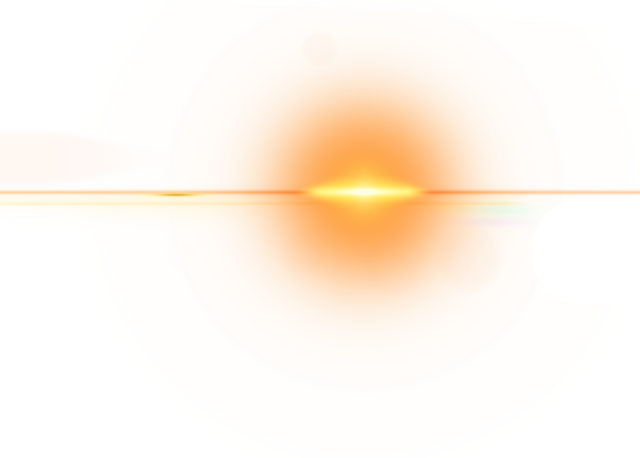
Write a Shadertoy shader that draws this background.

```glsl
// Warm lens flare on white: round orange glow, yellow core, thin streaks and pale ghosts.

// All lengths are in canvas heights; places are relative to the flare centre.
const vec2 FLARE_CENTRE = vec2(0.0965, 0.081);
const float GLOW_RADIUS = 0.154;
const float DISC_RADIUS = 0.427;
const float OUTER_RADIUS = 0.59;
const float LOWER_STREAK_Y = -0.0255;

// Absorbed light: what each part takes away from white.
const vec3 GLOW_ABSORB = vec3(0.0, 0.42, 0.86);
const vec3 STREAK_ABSORB = vec3(0.0, 0.22, 0.42);
const vec3 YELLOW_ABSORB = vec3(0.0, 0.05, 0.20);
const vec3 PEACH_ABSORB = vec3(0.002, 0.035, 0.055);
const vec3 HAZE_ABSORB = vec3(0.001, 0.007, 0.014);

const vec3 CORE_YELLOW = vec3(1.0, 0.94, 0.36);
const vec3 CORE_WHITE = vec3(1.0, 1.0, 0.88);
const vec3 DASH_GOLD = vec3(0.90, 0.65, 0.10);

// Ghosts: offset x, offset y, radius, strength.
const int GHOST_COUNT = 5;
const vec4 GHOSTS[GHOST_COUNT] = vec4[](
    vec4(-0.097, 0.313, 0.036, 0.45), vec4(0.230, -0.146, 0.066, 0.55),
    vec4(-0.131, -0.137, 0.045, 0.30), vec4(0.069, -0.150, 0.070, 0.25),
    vec4(-0.400, -0.137, 0.030, 0.08));

float bell(float x, float width) {
    return exp(-x * x / (width * width));
}

float bell2(vec2 p, vec2 width) {
    vec2 q = p / width;
    return exp(-dot(q, q));
}

// 1 inside the edge, 0 outside, blended over the given softness.
float inside(float dist, float softness) {
    return 1.0 - smoothstep(-softness, softness, dist);
}

float roundedBox(vec2 p, vec2 halfSize, float radius) {
    vec2 q = abs(p) - halfSize + radius;
    return length(max(q, 0.0)) + min(max(q.x, q.y), 0.0) - radius;
}

// Faint discs, ghosts and the long peach smear at the left.
vec3 hazeAbsorb(vec2 d) {
    float r = length(d);
    float discs = 0.55 * inside(r - DISC_RADIUS, 0.006)
                + 0.55 * inside(r - OUTER_RADIUS, 0.07);
    float topEdge = 0.404 - 0.06 * (d.x + 0.122);
    discs *= inside(d.y - topEdge, 0.006);
    vec3 absorb = HAZE_ABSORB * (discs + 2.2 * bell(r, 0.30));
    absorb += 0.004 * bell(r - DISC_RADIUS, 0.004);

    for (int i = 0; i < GHOST_COUNT; i++) {
        vec4 ghost = GHOSTS[i];
        float dist = length(d - ghost.xy) - ghost.z;
        absorb += PEACH_ABSORB * ghost.w * inside(dist, 0.25 * ghost.z);
    }

    float taper = 1.0 - smoothstep(-0.70, -0.40, d.x);
    float smearHeight = 0.010 + 0.046 * taper;
    float smear = inside(abs(d.y - 0.073) - smearHeight, 0.014) * taper;
    return absorb + PEACH_ABSORB * 0.9 * smear;
}

// Horizontal streaks, the warm band under them and the pale spectrum.
vec3 streakAbsorb(vec2 d) {
    float nearCore = bell(d.x, 0.25);
    float upper = bell(d.y + 0.001, 0.0045) * (0.75 + 0.45 * nearCore);
    upper += 0.30 * bell(d.y + 0.001, 0.014) * nearCore;
    float rightEnd = 1.0 - smoothstep(0.30, 0.37, d.x);
    float lower = bell(d.y - LOWER_STREAK_Y, 0.004) * rightEnd;
    float band = bell(d.y + 0.016, 0.016) * rightEnd;
    float wash = bell2(d - vec2(-0.40, -0.037), vec2(0.34, 0.026));
    vec3 absorb = STREAK_ABSORB * upper
                + YELLOW_ABSORB * (0.60 * lower + 0.30 * band + 0.25 * wash);

    absorb += vec3(0.0, 0.0, 0.08) * bell2(d - vec2(0.19, -0.036), vec2(0.05, 0.014));
    absorb += vec3(0.08, 0.0, 0.04) * bell2(d - vec2(0.30, -0.041), vec2(0.07, 0.014));
    absorb += vec3(0.02, 0.04, 0.0) * bell2(d - vec2(0.28, -0.066), vec2(0.08, 0.010));
    return absorb;
}

void mainImage(out vec4 fragColor, in vec2 fragCoord) {
    vec2 d = (fragCoord - 0.5 * iResolution.xy) / iResolution.y - FLARE_CENTRE;
    float r = length(d);

    // Everything pale, with a round-ended white gap at the right.
    float gap = roundedBox(d - vec2(0.543, -0.131), vec2(0.18, 0.113), 0.11);
    vec3 absorb = hazeAbsorb(d) + streakAbsorb(d);
    absorb *= 1.0 - inside(gap, 0.004);

    // Round glow, saturating to orange.
    float heat = bell(r, GLOW_RADIUS);
    vec3 glow = GLOW_ABSORB * (1.0 - exp(-vec3(2.2, 2.2, 2.1) * heat));
    vec3 color = (1.0 - absorb) * (1.0 - glow);

    // Short golden dash on the left streak.
    vec2 dash = d - vec2(-0.41, -0.0065);
    color = mix(color, CORE_YELLOW, 0.45 * bell2(dash, vec2(0.07, 0.005)));
    color = mix(color, DASH_GOLD, 0.9 * bell2(dash, vec2(0.036, 0.0026)));

    // Lens-shaped yellow core with a white heart.
    float lensHeight = 0.007 + 0.030 * bell(d.x, 0.085);
    float lens = bell(d.y, lensHeight) * (1.0 - smoothstep(0.09, 0.155, abs(d.x)));
    float yellow = max(lens, 0.75 * bell(r, 0.052));
    color = mix(color, CORE_YELLOW, yellow);
    float heart = bell2(d, vec2(0.085, 0.008)) + 0.4 * bell(r, 0.025);
    color = mix(color, CORE_WHITE, min(heart, 1.0));

    fragColor = vec4(clamp(color, 0.0, 1.0), 1.0);
}
```
